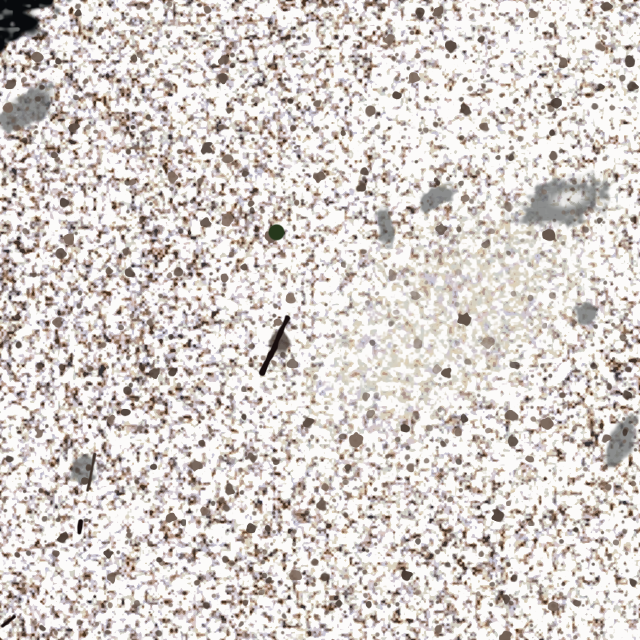
A Shadertoy shader for this texture:

```glsl
const vec3 WHITE = vec3(0.99, 0.985, 0.98);
const vec3 BEIGE = vec3(0.84, 0.82, 0.76);
const vec3 LILAC = vec3(0.82, 0.78, 0.81);
const vec3 TAUPE = vec3(0.69, 0.61, 0.59);
const vec3 BROWN = vec3(0.50, 0.42, 0.37);
const vec3 UMBER = vec3(0.25, 0.20, 0.17);
const vec3 SLATE = vec3(0.40, 0.41, 0.41);
const vec3 INK = vec3(0.03, 0.04, 0.05);
const vec3 MOSS = vec3(0.15, 0.22, 0.11);

vec3 hash3(vec2 p) {
    vec3 q = fract(p.xyx * vec3(0.1031, 0.1030, 0.0973));
    q += dot(q, q.yxz + 33.33);
    return fract((q.xxy + q.yzz) * q.zyx);
}

float noise(vec2 p) {
    vec2 i = floor(p), f = fract(p);
    f = f * f * (3.0 - 2.0 * f);
    float low = mix(hash3(i).x, hash3(i + vec2(1, 0)).x, f.x);
    float high = mix(hash3(i + vec2(0, 1)).x, hash3(i + 1.0).x, f.x);
    return mix(low, high, f.y);
}

vec2 rotate(vec2 p, float angle) {
    float c = cos(angle), s = sin(angle);
    return vec2(c * p.x + s * p.y, c * p.y - s * p.x);
}

// Soft tilted ellipse, 1 in the middle and 0 outside
float patchMask(vec2 p, vec2 center, vec2 radius, float angle) {
    return 1.0 - smoothstep(0.25, 1.0, length(rotate(p - center, angle) / radius));
}

// Patch broken up into small clumps
float smudge(vec2 p, vec2 center, vec2 radius, float angle) {
    float clumps = 0.55 * noise(p * 75.0) + 0.45 * noise(p * 150.0 + 9.0);
    return smoothstep(0.5, 0.85, patchMask(p, center, radius, angle) * 0.65 + clumps * 0.6);
}

float twig(vec2 p, vec2 a, vec2 b, float width, float blur) {
    vec2 ab = b - a;
    float t = clamp(dot(p - a, ab) / dot(ab, ab), 0.0, 1.0);
    float d = length(p - a - t * ab) + 0.003 * (noise(p * 90.0) - 0.5);
    return 1.0 - smoothstep(width - blur, width + blur, d);
}

// One jittered spot per cell: x is coverage, y is a random shade
vec2 spots(vec2 p, float cells, float share, float smallest, float largest, float blur) {
    vec2 cell = floor(p * cells);
    vec3 place = hash3(cell + cells);
    vec3 kind = hash3(cell + 3.0 * cells + 17.0);
    vec2 center = (cell + 0.25 + 0.5 * place.xy) / cells;
    float radius = mix(smallest, largest, place.z * place.z);
    float d = length(p - center) + radius * 0.9 * (noise(p * 150.0) - 0.5);
    float cover = 1.0 - smoothstep(radius - blur, radius + blur, d);
    return vec2(cover * step(kind.x, share), kind.y);
}

// Bleached grains graded from white down to brown
vec3 grains(vec2 p, float smear) {
    float n = 0.6 * noise(p * 135.0) + 0.4 * noise(p * 250.0 + 31.0);
    n += 0.10 * (noise(p * 7.0 + 4.0) - 0.5);
    n += 0.05 * patchMask(p, vec2(0.72, 0.83), vec2(0.5, 0.22), 0.1);
    n -= 0.035 * patchMask(p, vec2(0.15, 0.6), vec2(0.3, 0.4), 0.0);
    n = mix(n, 0.46, 0.6 * smear);
    float coolness = noise(p * 100.0 + 57.0) + 0.25 * (0.5 - p.x) - 0.15 * smear;
    vec3 pale = mix(BEIGE, LILAC, smoothstep(0.42, 0.64, coolness));
    vec3 color = mix(WHITE, pale, smoothstep(0.55, 0.43, n));
    color = mix(color, TAUPE, smoothstep(0.40, 0.32, n));
    color = mix(color, BROWN, smoothstep(0.30, 0.23, n));
    color = mix(color, UMBER, smoothstep(0.21, 0.13, n));
    float fringe = noise(p * 120.0 + 83.0) - 0.5;
    return color + fringe * vec3(0.10, 0.0, -0.12) * smoothstep(0.55, 0.35, n);
}

vec3 addSpots(vec3 color, vec2 spot, float strength) {
    return mix(color, mix(UMBER, BROWN, spot.y), spot.x * strength);
}

void mainImage(out vec4 fragColor, in vec2 fragCoord) {
    vec2 p = fragCoord / iResolution.y;
    float blur = max(0.0016, 1.0 / iResolution.y);

    // Ground with a smoother, dusty sweep
    float smear = patchMask(p, vec2(0.70, 0.50), vec2(0.40, 0.19), 0.6);
    vec3 color = grains(p, smear);

    // Grey stains
    float stain = smudge(p, vec2(0.88, 0.685), vec2(0.11, 0.055), 0.25);
    stain *= 1.0 - 0.8 * patchMask(p, vec2(0.89, 0.69), vec2(0.04, 0.02), 0.2);
    stain = max(stain, smudge(p, vec2(0.602, 0.645), vec2(0.022, 0.05), 0.0));
    stain = max(stain, smudge(p, vec2(0.68, 0.69), vec2(0.06, 0.025), 0.5));
    stain = max(stain, smudge(p, vec2(0.04, 0.83), vec2(0.09, 0.04), 0.55));
    stain = max(stain, smudge(p, vec2(0.97, 0.31), vec2(0.03, 0.07), -0.5));
    stain = max(stain, smudge(p, vec2(0.13, 0.265), vec2(0.035, 0.035), 0.0));
    stain = max(stain, smudge(p, vec2(0.915, 0.51), vec2(0.03, 0.025), 0.0));
    color = mix(color, SLATE, 0.75 * stain);

    // Scattered crumbs, fine to coarse
    color = addSpots(color, spots(p, 62.0, 0.20, 0.002, 0.0045, blur), 0.75 - 0.4 * smear);
    color = addSpots(color, spots(p + 0.37, 27.0, 0.27, 0.004, 0.0085, blur), 0.9 - 0.3 * smear);
    color = addSpots(color, spots(p + 0.71, 13.0, 0.12, 0.007, 0.011, blur), 0.95);

    // Twigs, a mossy crumb and the shaded corner
    color = mix(color, UMBER, 0.8 * smudge(p, vec2(0.437, 0.464), vec2(0.025, 0.03), 0.0));
    float wood = twig(p, vec2(0.410, 0.418), vec2(0.449, 0.503), 0.0042, blur);
    wood = max(wood, twig(p, vec2(0.126, 0.185), vec2(0.124, 0.168), 0.003, blur));
    wood = max(wood, twig(p, vec2(0.004, 0.022), vec2(0.022, 0.036), 0.003, blur));
    color = mix(color, vec3(0.09, 0.05, 0.05), wood);
    color = mix(color, UMBER, twig(p, vec2(0.137, 0.234), vec2(0.148, 0.290), 0.0018, blur));
    color = mix(color, MOSS, smoothstep(0.2, 0.55, patchMask(p, vec2(0.432, 0.637), vec2(0.018), 0.0)));
    float corner = p.x / 0.10 + (1.0 - p.y) / 0.09 + 0.7 * (noise(p * 55.0) - 0.5);
    vec3 shade = mix(INK, SLATE, smoothstep(0.62, 0.95, noise(p * 110.0)));
    color = mix(color, shade, 1.0 - smoothstep(0.8, 1.1, corner));

    fragColor = vec4(clamp(color, 0.0, 1.0), 1.0);
}
```
